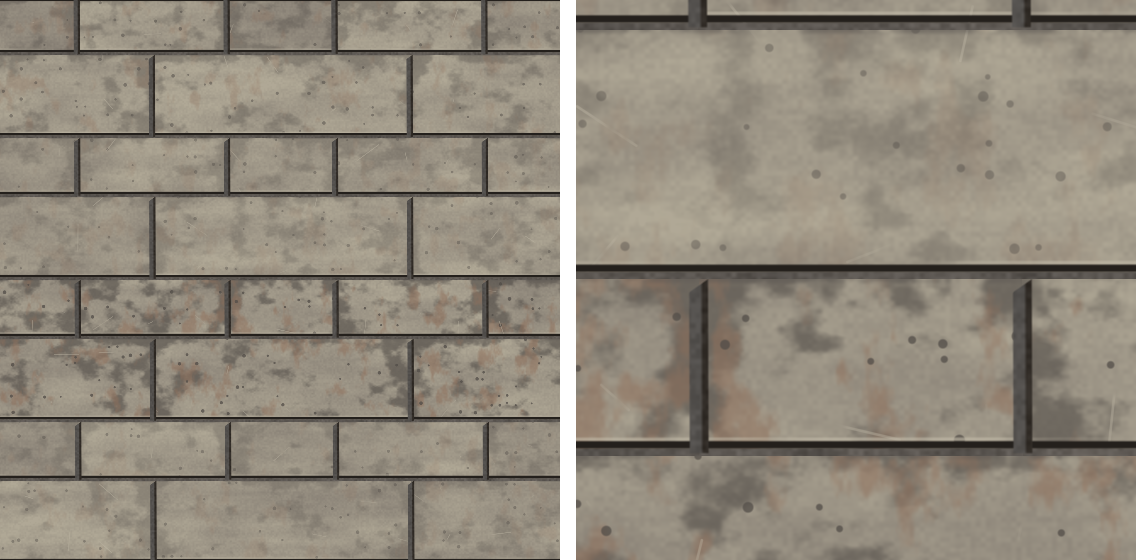
Left, the full canvas; right, a detail of the centre.
Give the GLSL for this texture, as a three.js fragment shader.

```glsl
varying vec2 vUv;

#define REPEAT_W 0.4603
#define REPEAT_H 0.2535
#define TALL_H 0.1484
#define WIDE_W 0.2676
#define THIN_JOINT_X 0.1387
#define TALL_JOINT_X 0.2725
#define JOINT_HALF 0.0056
#define LEDGE_H 0.0043
#define GAP_TOP 0.0086
#define DRIFT 0.0035
#define SOFT 0.0009
#define WEAR 1.0

const vec3 STONE_LIGHT = vec3(0.675, 0.645, 0.575);
const vec3 STONE_DARK = vec3(0.52, 0.49, 0.45);
const vec3 GRIME = vec3(0.32, 0.30, 0.28);
const vec3 RUST = vec3(0.56, 0.44, 0.36);
const vec3 CHALK = vec3(0.76, 0.73, 0.66);
const vec3 LEDGE = vec3(0.37, 0.35, 0.33);
const vec3 MORTAR = vec3(0.29, 0.28, 0.27);
const vec3 GAP = vec3(0.14, 0.125, 0.11);

float hash(vec2 p) {
  vec3 q = fract(p.xyx * 0.1031);
  q += dot(q, q.yzx + 33.33);
  return fract((q.x + q.y) * q.z);
}

float noise(vec2 p) {
  vec2 i = floor(p), f = fract(p);
  f = f * f * (3.0 - 2.0 * f);
  return mix(mix(hash(i), hash(i + vec2(1, 0)), f.x),
             mix(hash(i + vec2(0, 1)), hash(i + vec2(1, 1)), f.x), f.y);
}

float fbm(vec2 p) {
  float sum = 0.0, amp = 0.53;
  for (int i = 0; i < 4; i++) {
    sum += amp * noise(p);
    p = p * 2.07 + 17.3;
    amp *= 0.5;
  }
  return sum;
}

float band(float x, float lo, float hi) {
  return smoothstep(lo - SOFT, lo + SOFT, x) - smoothstep(hi - SOFT, hi + SOFT, x);
}

// Small dark holes, one at most per cell
float pits(vec2 p) {
  vec2 cell = floor(p), f = fract(p);
  vec2 centre = 0.3 + 0.4 * vec2(hash(cell + 3.1), hash(cell + 8.7));
  float radius = 0.06 + 0.12 * hash(cell + 5.3);
  return step(0.92, hash(cell)) * (1.0 - smoothstep(radius, radius + 0.1, length(f - centre)));
}

// Short pale scratches at random angles
float scratches(vec2 p) {
  vec2 cell = floor(p), f = fract(p);
  vec2 a = 0.15 + 0.7 * vec2(hash(cell + 1.7), hash(cell + 4.9));
  vec2 b = 0.15 + 0.7 * vec2(hash(cell + 9.2), hash(cell + 6.4));
  vec2 ab = b - a;
  float t = clamp(dot(f - a, ab) / (dot(ab, ab) + 0.001), 0.0, 1.0);
  float d = length(f - a - ab * t);
  return step(0.5, hash(cell + 2.3)) * (1.0 - smoothstep(0.004, 0.016, d));
}

void main() {
  // Alternate tall and thin courses
  float v = vUv.y + 0.5 * (LEDGE_H + GAP_TOP);
  float course = floor(v / REPEAT_H);
  float y = v - course * REPEAT_H;
  bool tall = y < TALL_H;
  float h = tall ? TALL_H : REPEAT_H - TALL_H;
  if (!tall) y -= TALL_H;

  // Thin courses alternate a wide and a short brick
  float x = vUv.x + DRIFT * (vUv.y - 0.5) - (tall ? TALL_JOINT_X : THIN_JOINT_X);
  float column = floor(x / REPEAT_W);
  float u = x - column * REPEAT_W;
  bool shortBrick = !tall && u > WIDE_W;
  float w = tall ? REPEAT_W : (shortBrick ? REPEAT_W - WIDE_W : WIDE_W);
  if (shortBrick) u -= WIDE_W;
  float s = u < 0.5 * w ? u : u - w;
  vec2 id = vec2(column * 2.0 + float(shortBrick), course * 2.0 + float(tall)) + 20.0;

  // Stone face: cloudy tone, level streaks and grain
  vec2 p = vUv + 7.0 * vec2(hash(id), hash(id + 31.0));
  float wear = WEAR * (course == 1.0 ? 1.0 : course == 3.0 ? 0.5 : 0.3);
  float cloud = fbm(p * vec2(12.0, 22.0));
  float streak = fbm(p * vec2(5.0, 60.0));
  float blotch = fbm(p * vec2(34.0, 44.0));
  float grain = noise(vUv * 330.0) - 0.5;
  float tone = 0.68 + 0.75 * (cloud - 0.5) + 0.5 * (streak - 0.5) + 0.25 * grain;
  tone += 0.3 * (hash(id + 12.0) - 0.5) - (shortBrick ? 0.18 : 0.0);
  vec3 color = mix(STONE_DARK, STONE_LIGHT, clamp(tone, -0.2, 1.1));

  // Wear: edge grime, stains, rust, pits and scratches
  float side = 1.0 - smoothstep(0.004, 0.04, abs(s));
  float top = 1.0 - smoothstep(0.004, 0.022, h - y);
  float stain = smoothstep(0.5, 0.8, blotch + 0.15 * (0.5 - cloud) + 0.22 * side + 0.16 * top);
  color = mix(color, GRIME, stain * (0.12 + 0.5 * wear));
  color = mix(color, RUST, 0.55 * wear * smoothstep(0.56, 0.78, fbm(p * vec2(45.0, 28.0) + 40.0)));
  color = mix(color, GRIME, 0.75 * pits(vUv * 70.0) * (0.35 + 0.65 * wear));
  color = mix(color, CHALK, 0.4 * scratches(vUv * 13.0) * smoothstep(0.35, 0.65, blotch));

  // Worn arrises: pale lower lip and dull upper rim
  color = mix(color, CHALK, 0.6 * band(y, GAP_TOP, GAP_TOP + 0.0022) * smoothstep(0.3, 0.6, streak));
  color = mix(color, LEDGE, 0.5 * smoothstep(h - 0.004, h, y) * smoothstep(0.3, 0.6, blotch));

  // Bed joint: lit ledge under a dark gap
  vec3 ledge = LEDGE * (0.9 + 0.35 * (blotch - 0.3)) + 0.08 * grain;
  color = mix(color, ledge, 1.0 - smoothstep(LEDGE_H - SOFT, LEDGE_H + SOFT, y));
  float gap = max(band(y, LEDGE_H, GAP_TOP), smoothstep(0.997, 0.999, vUv.y));
  color = mix(color, GAP, gap);

  // Upright joint: shaded on the right, mitred at the top
  vec3 mortar = mix(MORTAR * 1.12, GAP * 1.35, smoothstep(0.0005, 0.003, s)) + 0.06 * grain;
  float upright = band(s, -JOINT_HALF, JOINT_HALF) * band(y, 0.0015, h - 0.004 + 0.7 * s);
  color = mix(color, mortar, upright);

  gl_FragColor = vec4(color, 1.0);
}
```
